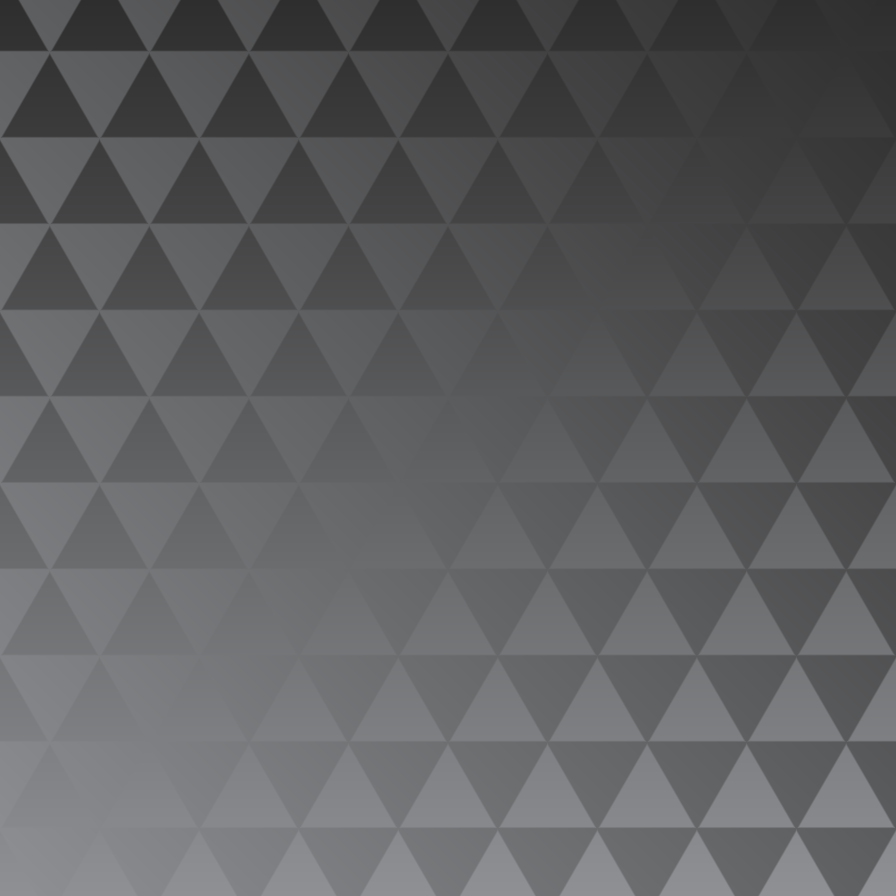
Write a Shadertoy shader that draws this background.

```glsl
// Grey triangle lattice: upright triangles with a vertical ramp over a diagonal ramp.

const float SIDE = 1.0 / 9.0;       // triangle side, in canvas heights
const float ROW_HEIGHT = 0.0963;    // height of one row of triangles
const float BASE_LINE = 0.942;      // base of the uppermost row
const float INSET = 0.0011;         // half the gap between neighbours
const float SOFTNESS = 0.0014;      // least half-width of an edge

// Ramp colours, from dark to light, and where the middle ones lie
const vec3 CHARCOAL = vec3(0.180, 0.180, 0.180);
const vec3 GRAPHITE = vec3(0.262, 0.260, 0.265);
const vec3 SLATE    = vec3(0.350, 0.354, 0.358);
const vec3 SILVER   = vec3(0.560, 0.565, 0.580);
const float GRAPHITE_STOP = 0.23;
const float SLATE_STOP = 0.45;

vec3 greyRamp(float t) {
    vec3 color = mix(CHARCOAL, GRAPHITE, clamp(t / GRAPHITE_STOP, 0.0, 1.0));
    color = mix(color, SLATE, clamp((t - GRAPHITE_STOP) / (SLATE_STOP - GRAPHITE_STOP), 0.0, 1.0));
    return mix(color, SILVER, clamp((t - SLATE_STOP) / (1.0 - SLATE_STOP), 0.0, 1.0));
}

// Signed distance to the upright triangle of the cell around p
float triangleLattice(vec2 p) {
    float height = p.y - BASE_LINE;
    float row = floor(height / ROW_HEIGHT);
    float y = height - row * ROW_HEIGHT;

    // Every other row shifts by half a side
    float shift = 0.5 * mod(row, 2.0);
    float x = (fract(p.x / SIDE - shift + 0.5) - 0.5) * SIDE;

    vec2 slantNormal = normalize(vec2(ROW_HEIGHT, 0.5 * SIDE));
    float slant = dot(vec2(abs(x), y - ROW_HEIGHT), slantNormal);
    return max(-y, slant) + INSET;
}

void mainImage(out vec4 fragColor, in vec2 fragCoord) {
    vec2 uv = fragCoord / iResolution.xy;
    vec2 p = fragCoord / iResolution.y;

    // The two ramps meet along the rising diagonal
    vec3 diagonal = greyRamp(1.0 - 0.5 * (uv.x + uv.y));
    vec3 vertical = greyRamp(1.0 - uv.y);

    float edge = max(SOFTNESS, 0.7 / iResolution.y);
    float coverage = 1.0 - smoothstep(-edge, edge, triangleLattice(p));
    fragColor = vec4(mix(diagonal, vertical, coverage), 1.0);
}
```
